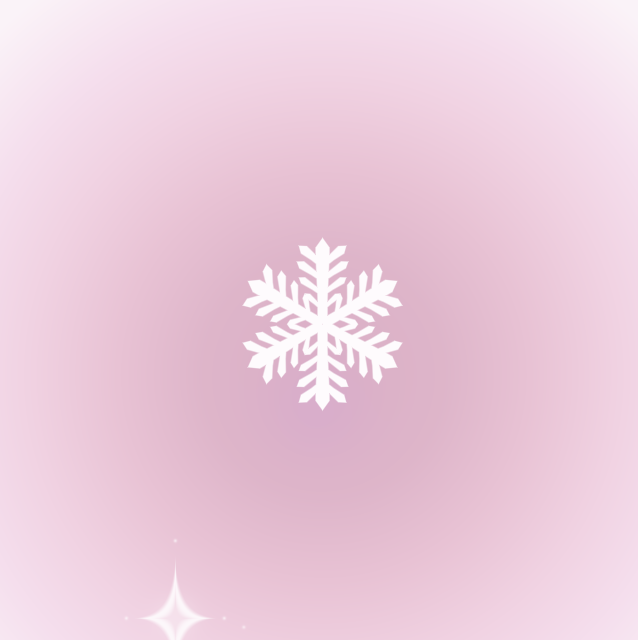
Reproduce this background procedurally as a Shadertoy shader.

```glsl
// A white six-armed snowflake on a soft pink radial glow, with a four-point
// sparkle near the lower edge. The flake is one folded arm made of pointed
// leaves; the sparkle is a stretched astroid with small dots around it.

#define GLOW_CENTER vec2(0.506, 0.414)
#define FLAKE_CENTER vec2(0.504, 0.4935)
#define FLAKE_RADIUS 0.135
#define BRANCHES 4
#define STEM_WIDTH 0.082
#define STAR_CENTER vec2(0.274, 0.034)
#define STAR_SIZE vec2(0.064, 0.095)
#define DOT_RADIUS 0.0026

const float SECTOR = 1.04719755;

const vec3 ROSE  = vec3(0.855, 0.685, 0.775);
const vec3 MAUVE = vec3(0.870, 0.710, 0.790);
const vec3 PINK  = vec3(0.910, 0.762, 0.832);
const vec3 BLUSH = vec3(0.942, 0.822, 0.885);
const vec3 PALE  = vec3(0.960, 0.872, 0.930);
const vec3 MIST  = vec3(0.982, 0.952, 0.972);
const vec3 LILAC = vec3(0.845, 0.675, 0.805);
const vec3 SNOW  = vec3(0.995, 0.985, 0.992);

float ramp(float a, float b, float x) {
    return clamp((x - a) / (b - a), 0.0, 1.0);
}

// Radial gradient, dark in the middle and nearly white in the far corners
vec3 background(vec2 p) {
    float r = length(p - GLOW_CENTER);
    vec3 color = mix(ROSE, MAUVE, ramp(0.0, 0.19, r));
    color = mix(color, PINK, ramp(0.19, 0.325, r));
    color = mix(color, BLUSH, ramp(0.325, 0.46, r));
    color = mix(color, PALE, ramp(0.46, 0.585, r));
    color = mix(color, MIST, ramp(0.585, 0.74, r));

    // Faint cool patch below the flake
    vec2 d = p - vec2(0.495, 0.365);
    return mix(color, LILAC, 0.65 * exp(-dot(d, d) / 0.006));
}

// Leaf from root to tip: widens outward, then ends in a point
float leaf(vec2 p, vec2 root, vec2 tip, float width) {
    vec2 axis = tip - root;
    float len = length(axis);
    axis /= len;
    vec2 q = p - root;
    float along = dot(q, axis);
    float across = abs(q.x * axis.y - q.y * axis.x);
    float body = width * mix(0.72, 1.0, ramp(0.3, 0.8, along / len));
    float point = (len - along) * 0.72;
    return max(across - min(body, point), -along);
}

// Approximate signed distance to the flake, in units of its radius
float snowflake(vec2 p) {
    float angle = mod(atan(p.x, p.y) + 0.5 * SECTOR, SECTOR) - 0.5 * SECTOR;
    vec2 q = length(p) * vec2(abs(sin(angle)), cos(angle));
    float d = leaf(q, vec2(0.0), vec2(0.0, 1.0), STEM_WIDTH);
    for (int i = 0; i < BRANCHES; i++) {
        float k = float(i);
        vec2 root = vec2(0.03, 0.205 + 0.169 * k);
        vec2 tip = vec2(0.205 + 0.094 * k - 0.0234 * k * k, 0.357 + 0.184 * k);
        d = min(d, leaf(q, root, tip, 0.036 + 0.007 * k));
    }
    return d;
}

float softDot(vec2 p, vec2 center) {
    vec2 d = (p - center) / DOT_RADIUS;
    return exp(-dot(d, d));
}

// Bright concave star with a translucent heart and a faint halo
float sparkle(vec2 p) {
    vec2 q = sqrt(abs(p) / STAR_SIZE);
    float edge = q.x + q.y - 1.0;
    float fill = 1.0 - smoothstep(-0.12, 0.08, edge);
    float heart = 1.0 - smoothstep(-0.5, -0.15, edge);
    float halo = 0.3 * exp(-dot(p, p) / 0.0009);
    float light = max(fill * (0.9 - 0.5 * heart), halo);

    // Dots off the arm tips and one stray
    vec2 mirrored = vec2(abs(p.x), p.y);
    light += 0.65 * softDot(mirrored, vec2(0.0765, 0.0));
    light += 0.65 * softDot(p, vec2(0.0, 0.121));
    light += 0.55 * softDot(p, vec2(0.107, -0.014));
    return min(light, 1.0);
}

void mainImage(out vec4 fragColor, in vec2 fragCoord) {
    vec2 p = fragCoord / iResolution.y;
    float pixel = 1.0 / iResolution.y;

    vec3 color = background(p);
    color = mix(color, SNOW, sparkle(p - STAR_CENTER));

    float d = FLAKE_RADIUS * snowflake((p - FLAKE_CENTER) / FLAKE_RADIUS);
    color = mix(color, SNOW, 1.0 - smoothstep(-pixel, pixel, d));

    fragColor = vec4(color, 1.0);
}
```
